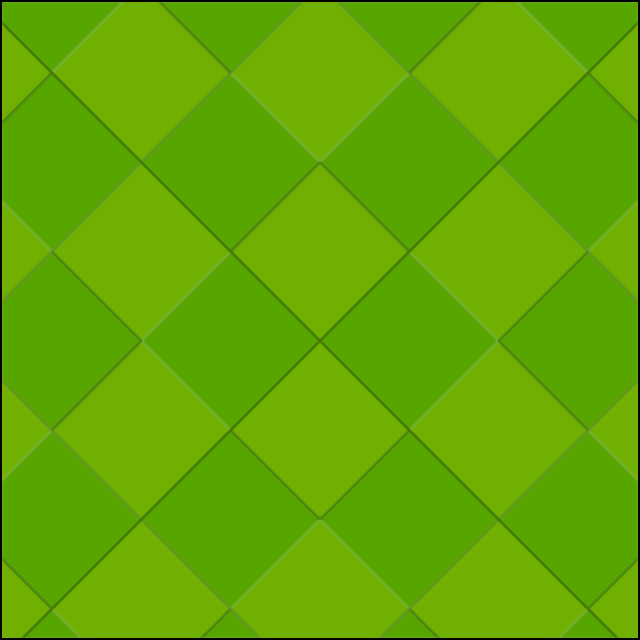
Reproduce this pattern procedurally as a WebGL 1 fragment shader.

```glsl
precision highp float;
uniform vec2 u_resolution;

#define HALF_DIAGONAL 0.1396
#define CROSSING vec2(0.5, 0.4674)
#define SEAM_WIDTH 0.0034
#define BORDER_WIDTH 0.0030
#define GREEN vec3(0.340, 0.650, 0.000)
#define LIME vec3(0.440, 0.690, 0.000)
#define DARK_SEAM vec3(0.255, 0.465, 0.035)
#define PALE_SEAM vec3(0.475, 0.690, 0.205)

// Tone of a seam piece: 0 is dark, 1 is pale.
// Seams cycle every four lines; odd ones alternate from tile to tile.
float seamTone(float line, float piece) {
    float phase = mod(line, 4.0);
    if (phase < 0.5) return 0.0;
    if (abs(phase - 2.0) < 0.5) return 0.58;
    float alternate = 1.0 - 2.0 * mod(piece, 2.0);
    return 0.60 + 0.38 * (2.0 - phase) * alternate;
}

// Soft seam across one diagonal axis, toned by the position along it
vec3 drawSeam(vec3 color, float across, float along, float pixel) {
    float line = floor(across + 0.5);
    float dist = abs(across - line) * HALF_DIAGONAL * sqrt(2.0);
    float cover = 1.0 - smoothstep(0.0004, SEAM_WIDTH + 0.3 * pixel, dist);
    float tone = seamTone(line, floor(along));
    return mix(color, mix(DARK_SEAM, PALE_SEAM, tone), 0.92 * cover);
}

// Antialiased square wave: +1 on even cells, -1 on odd cells
float cellSign(float x, float blur) {
    float line = floor(x + 0.5);
    float side = clamp((x - line) / blur, -1.0, 1.0);
    return side * (1.0 - 2.0 * mod(line, 2.0));
}

void main() {
    vec2 uv = gl_FragCoord.xy / u_resolution;
    float pixel = 1.0 / min(u_resolution.x, u_resolution.y);

    // Diagonal lattice coordinates
    vec2 offset = (uv - CROSSING) / (2.0 * HALF_DIAGONAL);
    vec2 cell = vec2(offset.x + offset.y, offset.x - offset.y);

    // Diamond checkerboard
    float blur = 0.5 * pixel / (HALF_DIAGONAL * sqrt(2.0));
    float checker = cellSign(cell.x, blur) * cellSign(cell.y, blur);
    vec3 color = mix(LIME, GREEN, 0.5 + 0.5 * checker);

    // Paler seams first, so dark ones stay whole at the crossings
    float toneX = seamTone(floor(cell.x + 0.5), floor(cell.y));
    float toneY = seamTone(floor(cell.y + 0.5), floor(cell.x));
    if (toneX > toneY) {
        color = drawSeam(color, cell.x, cell.y, pixel);
        color = drawSeam(color, cell.y, cell.x, pixel);
    } else {
        color = drawSeam(color, cell.y, cell.x, pixel);
        color = drawSeam(color, cell.x, cell.y, pixel);
    }

    // Faint inner rim and black border
    vec2 margin = min(uv, 1.0 - uv);
    float edge = min(margin.x, margin.y);
    float rim = 1.0 - smoothstep(BORDER_WIDTH, 2.0 * BORDER_WIDTH, edge);
    color = mix(color, PALE_SEAM, 0.4 * rim);
    color *= smoothstep(-0.5 * pixel, 0.5 * pixel, edge - BORDER_WIDTH);

    gl_FragColor = vec4(color, 1.0);
}
```
